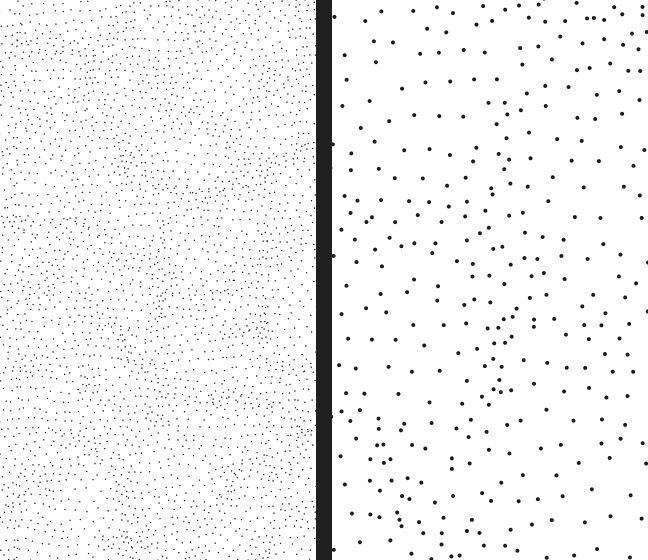
Left: the whole. Right: its middle third, enlarged.
A WebGL 2 fragment shader for this texture:

```glsl
#version 300 es
precision highp float;

uniform vec2 u_resolution;
out vec4 outColor;

const float ROWS = 72.0;          // dot rows per canvas height
const float DOT_RADIUS = 0.00117; // in canvas heights
const float JITTER = 0.6;         // in cells
const float DRIFT = 2.6;          // in cells
const float DRIFT_FREQUENCY = 0.22;
const vec3 PAPER = vec3(1.0);
const vec3 INK = vec3(0.1);

vec2 hash2(vec2 p) {
    vec2 q = vec2(dot(p, vec2(127.1, 311.7)), dot(p, vec2(269.5, 183.3)));
    return fract(sin(q) * 43758.5453);
}

vec2 smoothNoise2(vec2 p) {
    vec2 cell = floor(p);
    vec2 f = fract(p);
    vec2 w = f * f * (3.0 - 2.0 * f);
    vec2 low = mix(hash2(cell), hash2(cell + vec2(1.0, 0.0)), w.x);
    vec2 high = mix(hash2(cell + vec2(0.0, 1.0)), hash2(cell + vec2(1.0)), w.x);
    return mix(low, high, w.y);
}

// Staggered cell centre, jittered, then drifted to form clusters and gaps
vec2 dotCentre(vec2 cell, float jitter, float drift) {
    vec2 centre = cell + 0.5;
    centre.x += 0.5 * mod(cell.y, 2.0) - 0.25;
    vec2 shift = smoothNoise2(centre * DRIFT_FREQUENCY + 37.0) - 0.5;
    return centre + jitter * (hash2(cell) - 0.5) + drift * shift;
}

float nearestDot(vec2 p) {
    vec2 home = floor(p);
    float nearest = 10.0;
    for (int y = -2; y <= 2; y++) {
        for (int x = -2; x <= 2; x++) {
            vec2 cell = home + vec2(x, y);
            nearest = min(nearest, distance(p, dotCentre(cell, JITTER, DRIFT)));
        }
    }
    return nearest;
}

float discCoverage(float dist, float radius, float pixel) {
    return clamp((radius - dist) / pixel + 0.5, 0.0, 1.0);
}

void main() {
    vec2 uv = gl_FragCoord.xy / u_resolution.y;
    float pixel = 1.0 / u_resolution.y;
    float dist = nearestDot(uv * ROWS) / ROWS;
    float ink = discCoverage(dist, DOT_RADIUS, pixel);
    outColor = vec4(mix(PAPER, INK, ink), 1.0);
}
```
